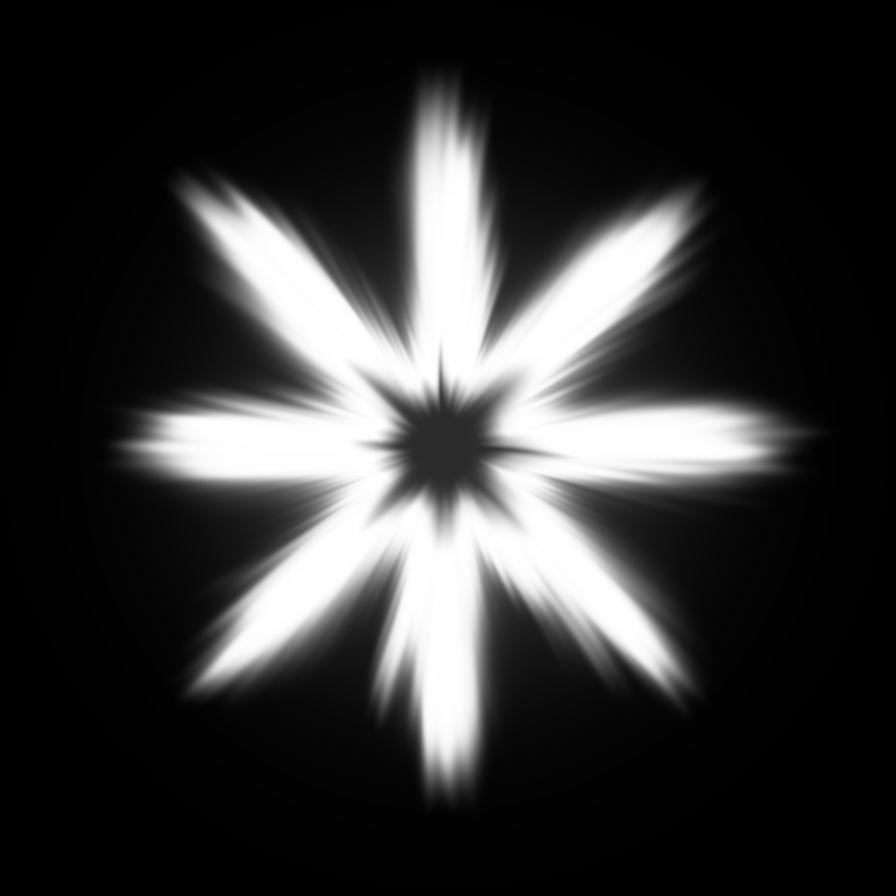
Give the GLSL for this background, as a Shadertoy shader.

```glsl
// A soft white eight-pointed burst on black with a dark, spiky heart.
// Tapered gaussian rays are summed around a circle, feathered by layered
// angular sines, then darkened by a disc with one short spike per ray.

const float TAU = 6.2831853;
const int RAYS = 8;

// Per ray, counter-clockwise from the right.
const float RAY_REACH[8] = float[8](0.43, 0.43, 0.435, 0.43, 0.39, 0.41, 0.42, 0.415);
const float RAY_WIDTH[8] = float[8](0.034, 0.035, 0.029, 0.035, 0.035, 0.034, 0.033, 0.034);
const float SPIKE_REACH[8] = float[8](0.16, 0.145, 0.13, 0.155, 0.11, 0.14, 0.125, 0.15);
const float SPIKE_WIDTH[8] = float[8](0.016, 0.026, 0.009, 0.020, 0.012, 0.017, 0.024, 0.024);
const float SPIKE_LEAN[8] = float[8](-0.08, -0.05, -0.02, 0.03, 0.02, 0.05, 0.0, -0.02);

// Minor rays filling the flanks: angle, reach, width, strength.
const int FLANKS = 3;
const vec4 FLANK[3] = vec4[3](
    vec4(1.36, 0.32, 0.013, 0.6),
    vec4(-1.80, 0.33, 0.016, 1.0),
    vec4(-1.05, 0.23, 0.020, 1.0));

const vec2 RAY_CENTER = vec2(-0.003, 0.003);
const vec2 CORE_CENTER = vec2(-0.006, 0.002);
const float RAY_GAIN = 2.2;
const float HALO_GAIN = 0.30;
const float HALO_RADIUS = 0.22;
const float CORE_INNER = 0.030;
const float CORE_OUTER = 0.075;
const float CORE_SHADE = 0.17;

// Layered sines around the circle, stretched along the radius.
float streaks(float angle, float r, float baseFrequency) {
    float sum = 0.0, amplitude = 0.5, frequency = baseFrequency;
    for (int i = 0; i < 4; i++) {
        float k = float(i);
        float bend = 1.8 * sin(5.0 * angle + 13.0 * r + 2.1 * k)
                   + 1.2 * sin(3.0 * angle - 9.0 * r + k);
        sum += amplitude * sin(frequency * angle + bend + 4.0 * k);
        amplitude *= 0.7;
        frequency = floor(frequency * 1.7);
    }
    return sum;
}

// Coordinates along (x) and across (y) a given direction.
vec2 alongAcross(vec2 p, float angle) {
    vec2 axis = vec2(cos(angle), sin(angle));
    return vec2(dot(p, axis), axis.x * p.y - axis.y * p.x);
}

// A gaussian beam that narrows and fades towards its reach.
float beam(vec2 p, float angle, float reach, float width) {
    vec2 q = alongAcross(p, angle);
    float t = q.x / reach;
    float w = width * (1.0 - 0.35 * smoothstep(0.65, 1.0, t));
    float fade = 1.0 - smoothstep(0.56, 1.0, t);
    return smoothstep(0.0, 0.03, q.x) * fade * exp(-q.y * q.y / (w * w));
}

// A dark wedge that closes to a soft point.
float spike(vec2 p, float angle, float reach, float width) {
    vec2 q = alongAcross(p, angle);
    float t = clamp(q.x / reach, 0.0, 1.0);
    float w = width * (1.05 - 0.75 * t);
    float fade = 1.0 - smoothstep(0.35, 1.0, t);
    return smoothstep(0.0, 0.02, q.x) * fade * exp(-q.y * q.y / (w * w));
}

float burst(vec2 p) {
    float r = length(p);
    float angle = atan(p.y, p.x);
    float fine = streaks(angle, r, 23.0);
    float broad = streaks(angle, r, 9.0);

    // Feather the outline by nudging angle and radius.
    float warped = angle + 0.022 * broad + 0.012 * fine;
    vec2 q = r * (1.0 - 0.035 * fine) * vec2(cos(warped), sin(warped));

    float light = 0.0;
    for (int i = 0; i < RAYS; i++) {
        float a = TAU * float(i) / float(RAYS);
        light += RAY_GAIN * beam(q, a, RAY_REACH[i], RAY_WIDTH[i]);
    }
    for (int i = 0; i < FLANKS; i++) {
        vec4 f = FLANK[i];
        light += f.w * beam(q, f.x, f.y, f.z);
    }
    light *= 1.0 + 0.22 * fine;
    return light + HALO_GAIN * exp(-r * r / (HALO_RADIUS * HALO_RADIUS));
}

float coreDarkness(vec2 p) {
    float r = length(p);
    float angle = atan(p.y, p.x);
    float wobble = streaks(angle, r, 7.0);
    float warped = angle + 0.06 * wobble;
    vec2 q = r * vec2(cos(warped), sin(warped));

    float clearness = smoothstep(CORE_INNER, CORE_OUTER, r * (1.0 + 0.12 * wobble));
    for (int i = 0; i < RAYS; i++) {
        float a = TAU * float(i) / float(RAYS) + SPIKE_LEAN[i];
        clearness *= 1.0 - 0.9 * spike(q, a, SPIKE_REACH[i], SPIKE_WIDTH[i]);
    }
    return 1.0 - clearness;
}

void mainImage(out vec4 fragColor, in vec2 fragCoord) {
    vec2 p = (fragCoord - 0.5 * iResolution.xy) / min(iResolution.x, iResolution.y);

    // Soft clipping keeps the ray bodies flat white with blurred rims.
    float light = max(burst(p - RAY_CENTER), 0.0);
    light /= pow(1.0 + pow(light, 6.0), 1.0 / 6.0);

    float shade = mix(light, CORE_SHADE, coreDarkness(p - CORE_CENTER));
    fragColor = vec4(vec3(shade), 1.0);
}
```
